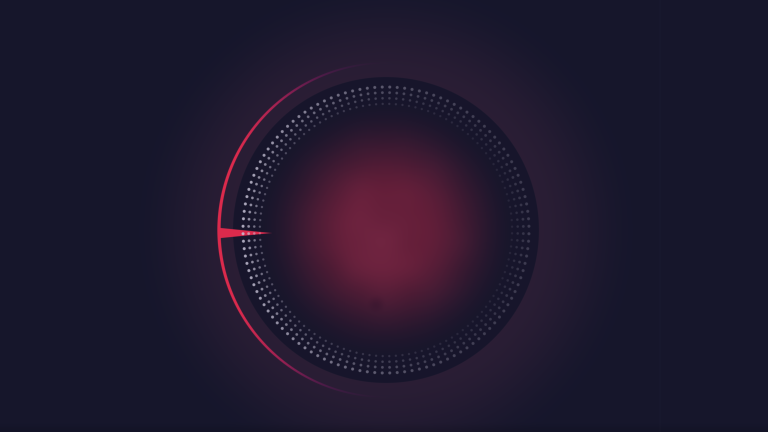
This background is drawn by a Shadertoy shader. Its source:

```glsl
const float PI = 3.14159265;
const vec3 NIGHT = vec3(0.085, 0.086, 0.170);
const vec3 HALO = vec3(0.165, 0.115, 0.205);
const vec3 WINE = vec3(0.395, 0.120, 0.225);
const vec3 CRIMSON = vec3(0.860, 0.165, 0.300);
const vec3 PURPLE = vec3(0.360, 0.090, 0.350);
const vec3 SILVER = vec3(0.780, 0.760, 0.840);

// Coverage of a shape from its signed distance
float fill(float dist, float blur) {
    return 1.0 - smoothstep(-blur, blur, dist);
}

// Soft falloff: 1 inside the inner radius, 0 past the outer one
float falloff(float inner, float outer, float r) {
    return 1.0 - smoothstep(inner, outer, r);
}

float hash(vec2 p) {
    return fract(sin(dot(p, vec2(127.1, 311.7))) * 43758.5);
}

float noise(vec2 p) {
    vec2 cell = floor(p), f = fract(p);
    f = f * f * (3.0 - 2.0 * f);
    float low = mix(hash(cell), hash(cell + vec2(1, 0)), f.x);
    float high = mix(hash(cell + vec2(0, 1)), hash(cell + vec2(1, 1)), f.x);
    return mix(low, high, f.y);
}

// One ring of evenly spaced dots
float dotRing(vec2 p, float radius, float count, float size, float blur) {
    float pitch = 2.0 * PI / count;
    float angle = (fract(atan(p.y, p.x) / pitch) - 0.5) * pitch;
    vec2 local = length(p) * vec2(cos(angle), sin(angle));
    return fill(length(local - vec2(radius, 0.0)) - size, blur);
}

// Horizontal spike narrowing from its base at x = start to its tip
float spike(vec2 p, float start, float tip, float halfBase, float blur) {
    float along = (p.x - start) / (tip - start);
    float dist = abs(p.y) - halfBase * (1.0 - along);
    return fill(max(dist, max(start - p.x, p.x - tip)), blur);
}

void mainImage(out vec4 fragColor, in vec2 fragCoord) {
    vec2 uv = (fragCoord - 0.5 * iResolution.xy) / iResolution.y;
    float blur = 0.75 / iResolution.y;
    vec2 p = uv - vec2(0.0046, -0.0324);
    float r = length(p);

    // Backdrop, wide halo and faint vertical seam
    vec3 color = mix(NIGHT, HALO, falloff(0.34, 0.59, r));
    color += 0.014 * fill(abs(uv.x - 0.639) - 0.001, blur);
    color *= 1.0 - 0.12 * falloff(-0.5, -0.475, uv.y);

    // Dark dial with a mottled wine glow
    float glow = falloff(0.075, 0.305, r);
    vec3 dial = mix(vec3(0.090, 0.084, 0.168), WINE, glow);
    dial += vec3(0.035, 0.018, 0.022) * falloff(0.0, 0.14, length(p - vec2(-0.02, -0.02)));
    dial += vec3(0.025, 0.012, 0.015) * glow * (noise(uv * 16.0) - 0.5);
    dial -= vec3(0.035, 0.015, 0.015) * falloff(0.0, 0.025, length(p - vec2(-0.022, -0.171)));
    color = mix(color, dial, fill(r - 0.354, blur));

    // Left arc, thinning and fading toward both ends
    float turn = abs(atan(p.y, -p.x)) / (0.5 * PI);
    float arc = fill(abs(r - 0.3866) - mix(0.0038, 0.0018, min(turn, 1.0)), blur);
    vec3 arcColor = mix(CRIMSON, PURPLE, smoothstep(0.25, 0.9, turn));
    color = mix(color, arcColor, arc * falloff(0.5, 1.03, turn));

    // Pointer
    float needle = spike(p + vec2(0.0, 0.007), -0.388, -0.266, 0.0122, blur);
    color = mix(color, CRIMSON, needle);

    // Dotted scale, brightest on the left and on the outer ring
    float side = 0.5 - 0.5 * p.x / max(r, 0.001);
    for (int i = 0; i < 4; i++) {
        float ring = float(i);
        float dots = dotRing(p, 0.331 - 0.0130 * ring, 120.0, 0.0034 - 0.0003 * ring, blur);
        float light = mix(0.22, 0.85, side * side) * (1.0 - 0.19 * ring);
        color = mix(color, SILVER, dots * light);
    }

    fragColor = vec4(color, 1.0);
}
```
